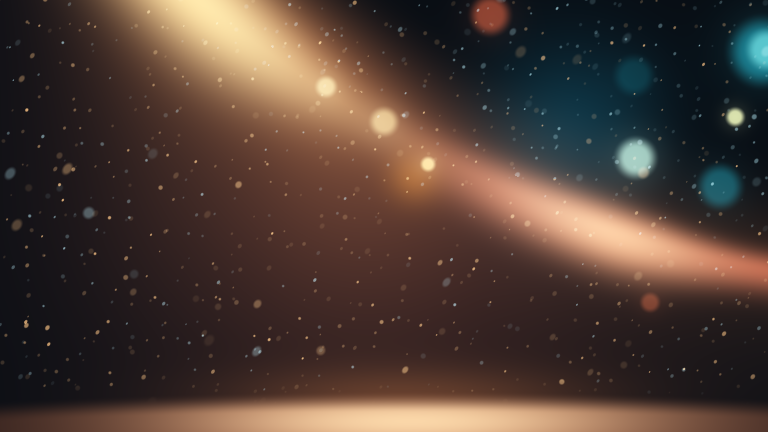
A Shadertoy shader for this background:

```glsl
float hash(vec2 p) {
    return fract(sin(dot(p, vec2(127.1, 311.7))) * 43758.5453);
}

float bell(float x, float width) {
    return exp(-x * x / (width * width));
}

vec3 screen(vec3 base, vec3 light) {
    return base + light * (1.0 - min(base, 1.0));
}

// Out-of-focus light: a soft disc with a faint halo
float bokeh(vec2 p, vec2 center, float radius) {
    float d = length(p - center) / radius;
    return 0.85 * (1.0 - smoothstep(0.55, 1.25, d)) + 0.15 * exp(-d * d * 0.4);
}

// Layers of drifting dust, from fine specks to large blurred spots
vec3 dust(vec2 p, float aboveBeam) {
    vec3 sum = vec3(0.0);
    for (int i = 0; i < 5; i++) {
        float depth = float(i) / 4.0;
        float scale = mix(25.0, 7.0, depth);
        vec2 q = p * scale + float(i) * 17.3;
        vec2 id = floor(q);
        float seed = hash(id);
        vec2 jitter = vec2(hash(id + 3.1), hash(id + 7.7)) - 0.5;
        vec2 g = fract(q) - 0.5 - jitter * 0.55;

        // Stretch each grain along a falling diagonal
        g = mat2(0.8, 0.6, -0.6, 0.8) * g;
        g.x *= mix(1.0, 1.5, hash(id + 5.3));
        float radius = mix(0.045, 0.1, hash(id + 11.9));
        float soft = max(radius * 0.4, 0.9 * scale / iResolution.y);
        float grain = 1.0 - smoothstep(radius - soft, radius + soft, length(g));

        float present = step(mix(0.66, 0.56, aboveBeam), seed);
        float power = mix(0.15, 0.85, pow(hash(id + 19.4), 2.0)) * mix(1.0, 0.55, depth);
        float cool = step(0.68 - 0.3 * aboveBeam, hash(id + 23.6));
        vec3 tint = mix(vec3(1.0, 0.76, 0.48), vec3(0.55, 0.72, 0.76), cool);
        sum += tint * grain * present * power;
    }
    return sum;
}

void mainImage(out vec4 fragColor, in vec2 fragCoord) {
    vec2 p = fragCoord / iResolution.y;
    p.x *= 1.7778 * iResolution.y / iResolution.x;

    // Signed distance to the curved beam, positive above it
    float t = p.x - 1.04;
    float slope = -0.513 + 0.49 * t;
    float d = (p.y - (0.62 - 0.513 * t + 0.245 * t * t)) / sqrt(1.0 + slope * slope);
    float above = smoothstep(-0.02, 0.12, d);

    // Navy room with a warm brown middle and teal haze
    float warmth = bell(p.x - 0.88, 0.66) * (1.0 - smoothstep(-0.05, 0.28, d));
    warmth *= mix(0.6, 1.0, smoothstep(0.05, 0.55, p.y));
    vec3 col = mix(vec3(0.03, 0.05, 0.075), vec3(0.27, 0.16, 0.15), warmth);
    col += vec3(0.02, 0.16, 0.2) * bell(length(p - vec2(1.32, 0.7)), 0.2);

    // Broad orange spill around the beam
    float spill = d > 0.0 ? bell(d, 0.15) : exp(d / 0.17);
    float reach = mix(1.0, 0.22, smoothstep(0.65, 1.15, p.x)) * smoothstep(-0.05, 0.4, p.x);
    col = screen(col, vec3(0.66, 0.38, 0.2) * spill * reach);

    // Cream source at the top, then the coral tail
    float source = bell(p.x - 0.45, 0.33) * bell(d, mix(0.12, 0.055, smoothstep(0.4, 0.95, p.x)));
    col = screen(col, vec3(1.0, 0.84, 0.54) * source);
    float taper = mix(1.0, 0.7, smoothstep(1.4, 1.78, p.x));
    float tail = bell(d, (d > 0.0 ? 0.055 : 0.075) * taper);
    col = screen(col, vec3(0.68, 0.3, 0.2) * tail * smoothstep(0.75, 1.25, p.x));
    col = screen(col, vec3(0.95, 0.66, 0.46) * tail * bell(p.x - 1.41, 0.23));

    // Dust fades out over the floor
    col = screen(col, dust(p, above) * smoothstep(0.06, 0.14, p.y));

    // Large lights
    vec3 teal = vec3(0.05, 0.42, 0.48);
    vec3 cream = vec3(1.0, 0.82, 0.52);
    vec3 ember = vec3(0.55, 0.22, 0.12);
    col = screen(col, teal * bokeh(p, vec2(1.765, 0.88), 0.075));
    col = screen(col, vec3(0.3, 0.6, 0.6) * bokeh(p, vec2(1.775, 0.885), 0.045));
    col = screen(col, vec3(0.62, 0.78, 0.72) * bokeh(p, vec2(1.472, 0.634), 0.045));
    col = screen(col, teal * 0.75 * bokeh(p, vec2(1.667, 0.568), 0.05));
    col = screen(col, teal * 0.35 * bokeh(p, vec2(1.468, 0.825), 0.045));
    col = screen(col, ember * bokeh(p, vec2(1.135, 0.965), 0.045));
    col = screen(col, ember * 0.7 * bokeh(p, vec2(1.505, 0.3), 0.022));
    col = screen(col, cream * 0.85 * bokeh(p, vec2(0.755, 0.799), 0.024));
    col = screen(col, cream * 0.75 * bokeh(p, vec2(0.889, 0.718), 0.032));
    col = screen(col, cream * bokeh(p, vec2(0.991, 0.62), 0.017));
    col = screen(col, vec3(0.85, 0.88, 0.65) * bokeh(p, vec2(1.702, 0.729), 0.021));
    col = screen(col, vec3(0.4, 0.2, 0.03) * bell(length(p - vec2(0.96, 0.59)), 0.06));

    // Lit floor and the amber glow behind its edge
    float across = p.x - 0.95;
    col = screen(col, vec3(0.26, 0.14, 0.06) * bell(across, 0.4) * bell(p.y - 0.08, 0.07));
    float floorMask = 1.0 - smoothstep(0.045, 0.095, p.y + 0.025 * across * across);
    vec3 floorColor = mix(vec3(0.12, 0.08, 0.085), vec3(0.72, 0.45, 0.32), bell(across, 0.75));
    floorColor = mix(floorColor, vec3(0.98, 0.84, 0.66), bell(across, 0.45) * bell(p.y - 0.025, 0.06));
    col = mix(col, floorColor, floorMask);

    fragColor = vec4(clamp(col, 0.0, 1.0), 1.0);
}
```
